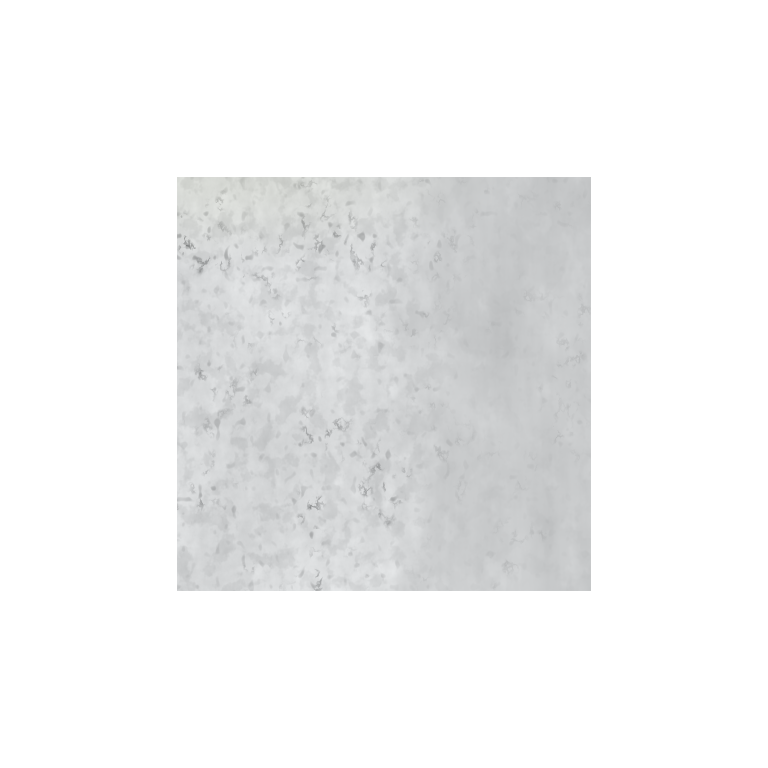
Reproduce this texture procedurally as a WebGL 1 fragment shader.

```glsl
precision highp float;
uniform vec2 u_resolution;

vec2 gradientAt(vec2 cell, float seed) {
  float h = fract(sin(dot(cell, vec2(127.1, 311.7)) + seed * 17.3) * 43758.55);
  return vec2(cos(6.2832 * h), sin(6.2832 * h));
}

// Gradient noise that wraps after freq cells, so it tiles over the canvas
float noise(vec2 uv, vec2 freq, float seed) {
  vec2 p = uv * freq, i = floor(p), f = p - i;
  vec2 w = f * f * f * (f * (f * 6.0 - 15.0) + 10.0);
  vec2 e = vec2(1.0, 0.0);
  float a = dot(gradientAt(mod(i, freq), seed), f);
  float b = dot(gradientAt(mod(i + e.xy, freq), seed), f - e.xy);
  float c = dot(gradientAt(mod(i + e.yx, freq), seed), f - e.yx);
  float d = dot(gradientAt(mod(i + e.xx, freq), seed), f - e.xx);
  return mix(mix(a, b, w.x), mix(c, d, w.x), w.y);
}

float fbm(vec2 uv, vec2 freq, float seed) {
  float sum = 0.0, amp = 0.6;
  for (int k = 0; k < 4; k++) {
    sum += amp * noise(uv, freq, seed + float(k));
    freq *= 2.0;
    amp *= 0.55;
  }
  return sum;
}

void main() {
  vec2 uv = gl_FragCoord.xy / u_resolution;
  vec2 slab = (uv - 0.2305) / 0.539;

  // Rough pale plaster on the left, smooth grey on the right
  float smoothSide = smoothstep(0.48, 0.70, slab.x + 0.25 * fbm(uv, vec2(9.0), 1.0));
  float rough = 1.0 - 0.75 * smoothSide;
  float shade = mix(0.848, 0.792, smoothSide);

  // Broad clouds, vertical streaks and fine grain
  shade += 0.07 * fbm(uv, vec2(8.0, 6.0), 7.0);
  shade += 0.035 * fbm(uv, vec2(30.0, 4.0), 13.0);
  shade += 0.045 * rough * fbm(uv, vec2(70.0, 60.0), 19.0);

  // Worn patches
  float patches = fbm(uv, vec2(36.0, 32.0), 25.0);
  shade -= 0.042 * rough * smoothstep(-0.02, 0.2, patches);
  shade += 0.018 * smoothstep(0.1, 0.35, fbm(uv, vec2(26.0, 18.0), 31.0));

  // Broken hairline cracks and small pits, gathered in clusters
  float cluster = smoothstep(-0.08, 0.35, fbm(uv, vec2(13.0, 11.0), 37.0));
  float crack = smoothstep(0.14, 0.0, abs(fbm(uv, vec2(52.0, 44.0), 43.0)));
  crack *= smoothstep(0.02, 0.3, noise(uv, vec2(64.0, 48.0), 49.0));
  float pit = smoothstep(0.26, 0.5, noise(uv, vec2(90.0, 70.0), 53.0));
  shade -= rough * (0.22 * crack * cluster + pit * (0.05 + 0.12 * cluster));

  // Cool grey, turning faintly warm at the upper left
  vec3 concrete = shade + vec3(-0.005, 0.002, 0.006);
  float warm = smoothstep(0.6, 0.0, length((slab - vec2(0.1, 1.0)) * vec2(0.8, 2.5)));
  concrete += warm * vec3(0.014, 0.016, -0.006);

  // Square slab on a white ground
  vec2 inset = 0.2695 - abs(uv - 0.5);
  float inside = clamp(min(inset.x, inset.y) * u_resolution.y + 0.5, 0.0, 1.0);
  gl_FragColor = vec4(mix(vec3(1.0), concrete, inside), 1.0);
}
```
